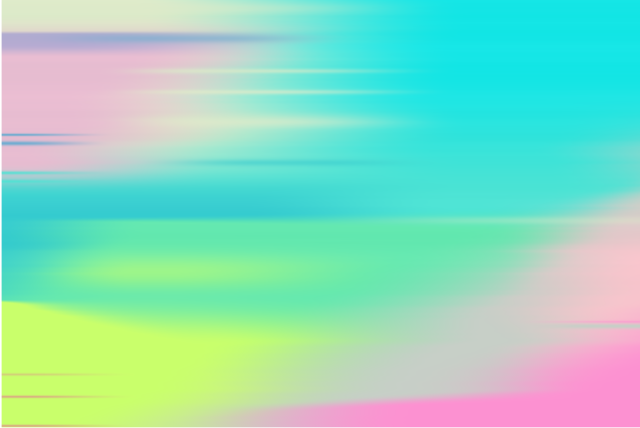
This background is drawn by a WebGL 2 fragment shader. Its source:

```glsl
#version 300 es
precision highp float;
// Soft pastel motion-blur background: aqua, rose, lime and pink swept into horizontal streaks.

uniform vec2 u_resolution;
out vec4 outColor;

const vec3 AQUA = vec3(0.08, 0.90, 0.90);
const vec3 TURQUOISE = vec3(0.30, 0.89, 0.83);
const vec3 TEAL = vec3(0.20, 0.79, 0.81);
const vec3 MINT = vec3(0.39, 0.91, 0.69);
const vec3 LIME = vec3(0.79, 1.00, 0.42);
const vec3 CREAM = vec3(0.87, 0.92, 0.79);
const vec3 ROSE = vec3(0.91, 0.74, 0.82);
const vec3 MIST = vec3(0.78, 0.81, 0.78);
const vec3 BLUSH = vec3(0.97, 0.77, 0.80);
const vec3 PINK = vec3(0.99, 0.57, 0.82);
const vec3 VIOLET = vec3(0.67, 0.65, 0.82);
const vec3 BLUE = vec3(0.45, 0.68, 0.82);
const vec3 RUST = vec3(0.86, 0.65, 0.52);

// Soft step centred on an edge.
float rise(float edge, float soft, float v) {
    return smoothstep(edge - soft, edge + soft, v);
}

// Opposite of smoothstep: one before a, zero after b.
float fade(float a, float b, float v) {
    return 1.0 - smoothstep(a, b, v);
}

// Soft horizontal band around a centre line.
float band(float centre, float halfHeight, float v) {
    float d = (v - centre) / halfHeight;
    return exp(-d * d);
}

// Layered sines, giving each row its own smear.
float rowNoise(float v, float seed) {
    float sum = 0.0, amp = 0.5, freq = 37.0;
    for (int i = 0; i < 4; i++) {
        sum += amp * sin(v * freq + seed + 1.7 * sin(v * freq * 0.37 + seed));
        freq *= 2.1;
        amp *= 0.6;
    }
    return sum;
}

// Aqua sky with cream, rose and teal drifting in from the left.
vec3 upperField(float x, float t) {
    vec3 c = mix(AQUA, TURQUOISE, smoothstep(0.15, 0.48, t));
    c = mix(c, CREAM, fade(0.2, 0.72, x) * fade(0.30, 0.47, t));
    float roseEdge = 0.36 - 0.85 * (t - 0.12) + 0.8 * pow(max(t - 0.12, 0.0), 2.0);
    float roseRows = smoothstep(0.03, 0.13, t) * fade(0.38, 0.46, t);
    c = mix(c, ROSE, (1.0 - rise(roseEdge, 0.16, x)) * roseRows);
    c = mix(c, TEAL, smoothstep(0.39, 0.495, t) * fade(0.4, 0.72, x) * 0.9);
    return mix(c, MIST, smoothstep(0.85, 1.1, x) * band(0.37, 0.07, t) * 0.6);
}

// Mint and lime below the horizon, then mist and pink rising on the right.
vec3 lowerField(vec3 c, float x, float t) {
    float mintReach = smoothstep(0.0, 0.25, x + 0.8 * (t - 0.5));
    c = mix(c, MINT, rise(0.513, 0.006 + 0.04 * x * x, t) * mintReach);
    c = mix(c, LIME, band(0.635, 0.04, t) * smoothstep(0.02, 0.2, x) * fade(0.25, 0.65, x) * 0.55);
    float inward = smoothstep(0.0, 0.3, x);
    float limeEdge = 0.703 + 0.03 * inward + 0.04 * x;
    c = mix(c, LIME, rise(limeEdge, 0.004 + 0.06 * inward, t) * fade(0.3, 0.85, x));
    float mistEdge = 0.45 + 0.78 * (1.0 - x);
    c = mix(c, MIST, rise(mistEdge, mix(0.16, 0.06, smoothstep(0.6, 1.0, x)), t));
    c = mix(c, BLUSH, smoothstep(0.76, 1.0, x) * smoothstep(0.44, 0.62, t));
    c = mix(c, PINK, rise(0.78 + 0.5 * (1.0 - x), 0.09, t) * smoothstep(0.55, 0.9, x));
    float pinkEdge = 0.92 + 0.1 * (1.0 - x) * (1.0 - x);
    return mix(c, PINK, rise(pinkEdge, 0.015, t) * smoothstep(0.28, 0.66, x));
}

// Distinct streaks laid over the colour fields.
vec3 addStreaks(vec3 c, float x, float t) {
    c = mix(c, CREAM, band(0.02, 0.012, t) * fade(0.3, 0.7, x) * 0.5);
    float violetRows = rise(0.076, 0.005, t) * fade(0.105, 0.135, t);
    c = mix(c, VIOLET, violetRows * fade(0.1, 0.48, x) * 0.85);
    c = mix(c, BLUE, band(0.09, 0.011, t) * smoothstep(0.02, 0.25, x) * fade(0.35, 0.56, x) * 0.6);
    for (int i = 0; i < 3; i++) {
        float k = float(i), bend = k * (k - 1.0);
        float creamRow = band(0.166 + 0.049 * k + 0.01 * bend, 0.006 + 0.005 * bend, t);
        c = mix(c, CREAM, creamRow * smoothstep(0.15, 0.32, x) * fade(0.4, 0.72, x) * 0.7);
        float rustRow = band(0.875 + 0.052 * k + 0.008 * bend, 0.003, t);
        c = mix(c, RUST, rustRow * fade(0.03, 0.22, x) * (0.5 + 0.4 * step(0.5, k)));
    }
    for (int i = 0; i < 2; i++) {
        float k = float(i);
        c = mix(c, BLUE, band(0.315 + 0.02 * k, 0.003 + 0.002 * k, t) * fade(0.02, 0.18, x));
        c = mix(c, TURQUOISE, band(0.404 + 0.02 * k, 0.004, t) * fade(0.0, 0.2, x) * 0.85);
        c = mix(c, TEAL, band(0.505 + 0.07 * k, 0.006 + 0.01 * k, t) * fade(0.0, 0.2, x) * 0.6);
    }
    c = mix(c, TEAL, band(0.38, 0.008, t) * smoothstep(0.2, 0.4, x) * fade(0.5, 0.7, x) * 0.5);
    c = mix(c, CREAM, band(0.515, 0.009, t) * smoothstep(0.45, 0.85, x) * 0.35);
    c = mix(c, PINK, band(0.752, 0.003, t) * smoothstep(0.8, 1.0, x) * 0.6);
    return mix(c, MIST, band(0.762, 0.006, t) * smoothstep(0.8, 0.92, x));
}

void main() {
    vec2 uv = gl_FragCoord.xy / u_resolution;
    float t = 1.0 - uv.y;
    float smear = uv.x + 0.025 * rowNoise(t, 1.3);
    vec3 color = lowerField(upperField(smear, t), smear, t);
    color = addStreaks(color, uv.x, t);
    color += 0.012 * rowNoise(t, 4.1) * vec3(1.0, 0.4, 0.5) * fade(0.6, 0.72, t);
    // Thin white margin on the left and bottom.
    vec2 inside = smoothstep(vec2(0.0015, 0.0), vec2(0.0035, 0.003), uv);
    color = mix(vec3(1.0), color, inside.x * inside.y);
    outColor = vec4(clamp(color, 0.0, 1.0), 1.0);
}
```
